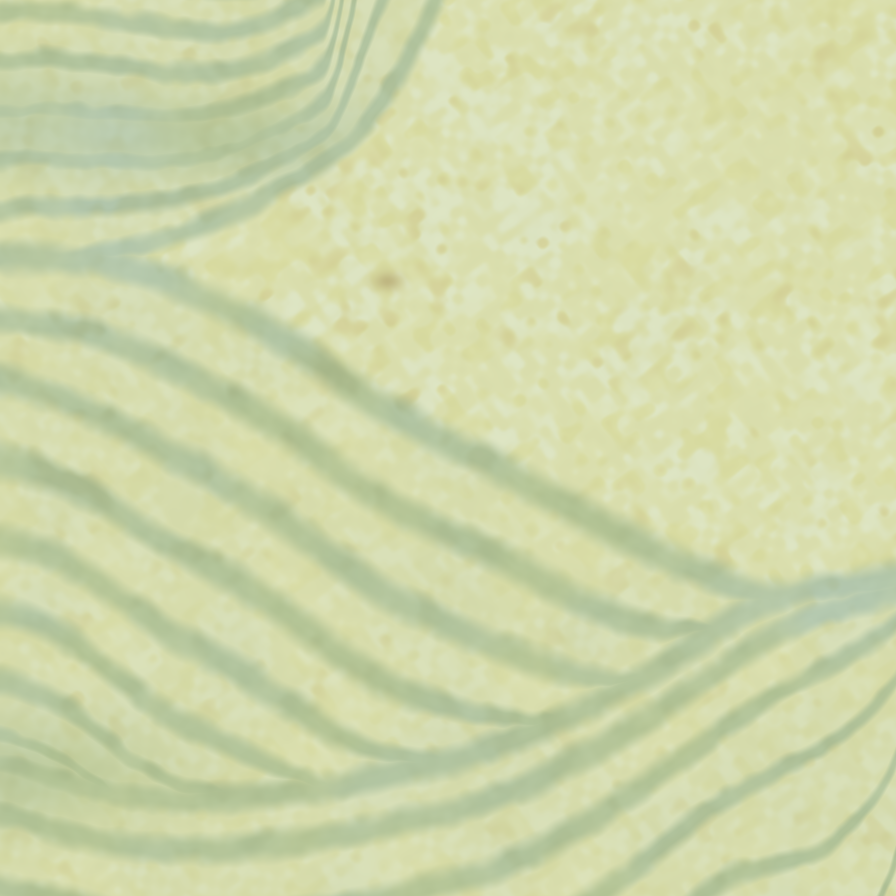
Give the GLSL for this pattern, as a three.js fragment shader.

```glsl
// Pale green brushed ripples in three sweeping bands around a grainy cream field.
varying vec2 vUv;

const vec3 CREAM = vec3(0.857, 0.874, 0.682);
const vec3 PALE = vec3(0.862, 0.892, 0.765);
const vec3 YELLOW = vec3(0.842, 0.850, 0.600);
const vec3 OCHRE = vec3(0.810, 0.775, 0.550);
const vec3 GREEN = vec3(0.690, 0.758, 0.575);
const vec3 BLUE_GREEN = vec3(0.700, 0.780, 0.680);
const vec3 OLIVE = vec3(0.650, 0.705, 0.525);
const float SLOPE_WIDTH = 0.0190;
const float TROUGH_WIDTH = 0.0170;
const float CREST_WIDTH = 0.0125;
const float INK_STRENGTH = 1.0;

float hash(vec2 p) {
  vec3 q = fract(vec3(p.xyx) * 0.1031);
  q += dot(q, q.yzx + 33.33);
  return fract((q.x + q.y) * q.z);
}

float noise(vec2 p) {
  p = mat2(0.8, 0.6, -0.6, 0.8) * p + 50.0;
  vec2 i = floor(p), f = fract(p);
  f = f * f * (3.0 - 2.0 * f);
  return mix(mix(hash(i), hash(i + vec2(1.0, 0.0)), f.x),
             mix(hash(i + vec2(0.0, 1.0)), hash(i + 1.0), f.x), f.y);
}

// Catmull-Rom weights for four knots at once.
vec4 knotWeights(vec4 t) {
  t = abs(t);
  vec4 inner = (1.5 * t - 2.5) * t * t + 1.0;
  vec4 outer = ((2.5 - 0.5 * t) * t - 4.0) * t + 2.0;
  return mix(inner, outer, step(1.0, t)) * step(t, vec4(2.0));
}

// Smooth curve through eight evenly spaced heights, extended straight at both ends.
float spline(float x, vec4 a, vec4 b) {
  vec4 t = x * 7.0 - vec4(0.0, 1.0, 2.0, 3.0);
  vec4 ends = knotWeights(vec4(t.x + 1.0, t.x - 8.0, 9.0, 9.0));
  return dot(a, knotWeights(t)) + dot(b, knotWeights(t - 4.0))
       + ends.x * (2.0 * a.x - a.y) + ends.y * (2.0 * b.w - b.z);
}

// Edges of the bands, measured downward from the top.
float crestEdge(float x) {
  return spline(x, vec4(0.289, 0.276, 0.224, 0.110), vec4(-0.21, -0.6, -1.0, -1.4));
}
float slopeEdge(float x) {
  return spline(x, vec4(0.289, 0.299, 0.362, 0.456), vec4(0.531, 0.609, 0.664, 0.646));
}
float troughEdge(float x) {
  return spline(x, vec4(0.853, 0.888, 0.889, 0.866), vec4(0.828, 0.758, 0.672, 0.646));
}

// Vertical stretch of a stroke, from the slopes of the three edges.
vec3 stretch(float x) {
  const float e = 0.004;
  vec3 s = vec3(crestEdge(x + e) - crestEdge(x - e),
                slopeEdge(x + e) - slopeEdge(x - e),
                troughEdge(x + e) - troughEdge(x - e)) / (2.0 * e);
  return sqrt(1.0 + s * s);
}

// Repeated soft strokes at depth d, from the nearer of two neighbours.
float strokes(float d, float gap, float growth, float width) {
  float k = floor(pow(max(d, 0.0) / gap, 1.0 / growth));
  float dist = min(abs(d - gap * pow(k, growth)), abs(d - gap * pow(k + 1.0, growth)));
  dist = d < 0.0 ? -d : dist;
  return 1.0 - smoothstep(width * 0.2, width * 1.5, dist);
}

float blob(vec2 p, vec2 center, vec2 size) {
  vec2 q = (p - center) / size;
  return exp(-dot(q, q));
}

void main() {
  vec2 p = vec2(vUv.x, 1.0 - vUv.y);
  float cloud = noise(p * 13.0 + 4.0);
  float mottle = noise(p * 32.0 + 19.0);
  float grain = noise(p * 64.0 + 7.0);
  float fine = noise(p * 90.0 + 41.0);

  // Depth into each band, slightly unsteady
  float v = p.y + (mottle - 0.5) * 0.006 + (grain - 0.5) * 0.005;
  vec3 st = stretch(p.x);
  float crestDepth = crestEdge(p.x) - v;
  float slopeDepth = v - slopeEdge(p.x);
  float troughDepth = v - troughEdge(p.x);
  float inTrough = smoothstep(-0.006, 0.006, troughDepth);

  // Crest strokes crowd together, then part at their tips
  float crowd = smoothstep(0.03, 0.32, p.x);
  float crestGap = mix(0.055, 0.030, crowd) + 0.09 * smoothstep(0.36, 0.44, p.x);
  float crest = strokes(crestDepth, crestGap, 1.0 + 0.15 * crowd, CREST_WIDTH * mix(1.0, st.x, 0.7));

  // Slope strokes bend to run along the trough where they meet it
  float bend = 0.055 * exp(min(troughDepth, 0.0) / 0.035) * smoothstep(0.0, 0.07, slopeDepth);
  float lift = 0.024 * exp(-p.x * 8.0) * blob(vec2(slopeDepth, 0.0), vec2(0.14, 0.0), vec2(0.1));
  float slopeGap = mix(0.079, 0.098, smoothstep(0.0, 0.21, p.x))
                 + 0.005 * blob(p, vec2(0.42, p.y), vec2(0.15));
  float slope = strokes(slopeDepth + bend + lift, slopeGap, 1.0, SLOPE_WIDTH * st.y) * (1.0 - inTrough);

  // Trough strokes gather under the right-hand edge and fan out below
  float gather = clamp((p.x - 0.82) / 0.18, 0.0, 1.0);
  float troughGap = mix(0.055, 0.047, smoothstep(0.55, 0.82, p.x));
  float thinning = 1.0 - 0.35 * smoothstep(0.6, 0.9, p.x) * smoothstep(0.02, 0.12, troughDepth);
  float trough = strokes(troughDepth, mix(troughGap, 0.0125, gather), mix(1.3, 2.0, gather),
                         TROUGH_WIDTH * st.z * thinning);

  // Mottled ground, strongest in the open field
  float field = smoothstep(0.0, 0.02, -crestDepth) * smoothstep(0.0, 0.02, -slopeDepth);
  float texture = mix(0.6, 1.0, field);
  float light = fine * 0.5 + mottle * 0.25 + cloud * 0.25;
  vec3 color = mix(CREAM, PALE, texture * 0.9 * smoothstep(0.40, 0.72, light));
  color = mix(color, YELLOW, texture * 0.65 * smoothstep(0.5, 0.85, grain));
  color = mix(color, OCHRE, texture * 0.45 * smoothstep(0.68, 0.92, grain * 0.6 + mottle * 0.4));
  color = mix(color, OCHRE * 0.93, blob(p, vec2(0.433, 0.314), vec2(0.015, 0.010)));

  // Thin washes where strokes crowd together
  float wash = 0.75 * blob(p, vec2(0.25, 0.155), vec2(0.17, 0.045)) * smoothstep(0.0, 0.01, crestDepth);
  wash += 0.65 * blob(p, vec2(0.04, 0.865), vec2(0.15, 0.06));
  wash += 0.50 * blob(p, vec2(0.0, 0.13), vec2(0.14, 0.07));
  wash += 0.16 * cloud * (1.0 - field);

  // Ink leans blue at the upper left and at the right-hand meeting of bands
  float ink = max(max(crest, slope), trough) * INK_STRENGTH;
  ink = max(ink * (0.74 + 0.25 * mottle + 0.15 * cloud), wash);
  float blue = blob(p, vec2(0.04, 0.22), vec2(0.30, 0.16)) + blob(p, vec2(0.9, 0.67), vec2(0.12, 0.06));
  vec3 inkColor = mix(GREEN, BLUE_GREEN, clamp(0.6 * blue + cloud * 0.8 - 0.2, 0.0, 1.0));
  float stain = blob(p, vec2(0.24, 0.44), vec2(0.26, 0.16));
  inkColor = mix(inkColor, OLIVE, (0.3 + 0.5 * stain) * smoothstep(0.5, 0.85, grain * 0.5 + mottle * 0.5));
  color = mix(color, inkColor, clamp(ink, 0.0, 1.0));

  // Paper tooth
  color += (fine - 0.5) * 0.018;
  gl_FragColor = vec4(color, 1.0);
}
```
